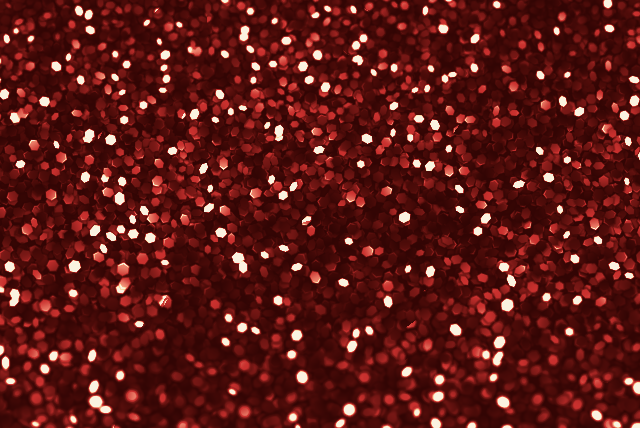
Reproduce this texture procedurally as a Shadertoy shader.

```glsl
vec3 hash3(vec3 p) {
    p = fract(p * vec3(0.1031, 0.1030, 0.0973));
    p += dot(p, p.yxz + 33.33);
    return fract((p.xxy + p.yxx) * p.zyx);
}

mat2 rotate(float a) {
    return mat2(cos(a), sin(a), -sin(a), cos(a));
}

// Hexagon radius that rounds off as the flake leaves focus
float flakeRadius(vec2 d, float defocus) {
    vec2 a = abs(d);
    float hexagon = max(a.x * 0.866 + a.y * 0.5, a.y);
    return mix(hexagon, length(d), 0.8 * defocus);
}

// Light level to colour, from deep red through peach to cream
vec3 glitterColor(float light) {
    vec3 c = mix(vec3(0.19, 0.018, 0.014), vec3(0.30, 0.045, 0.035), smoothstep(0.0, 0.25, light));
    c = mix(c, vec3(0.46, 0.09, 0.08), smoothstep(0.22, 0.42, light));
    c = mix(c, vec3(0.79, 0.19, 0.18), smoothstep(0.40, 0.66, light));
    c = mix(c, vec3(0.93, 0.52, 0.43), smoothstep(0.66, 0.81, light));
    c = mix(c, vec3(0.98, 0.87, 0.64), smoothstep(0.80, 0.92, light));
    return mix(c, vec3(0.98, 0.95, 0.88), smoothstep(0.91, 1.0, light));
}

void mainImage(out vec4 fragColor, in vec2 fragCoord) {
    vec2 p = fragCoord / iResolution.y;
    float x = p.x - 0.5 * iResolution.x / iResolution.y;

    // Receding plane: cells shrink towards the top
    float cellSize = 0.037 - 0.010 * p.y;
    vec2 plane = vec2(x / cellSize, -log(cellSize) / 0.010);
    float shear = 0.010 * x / cellSize;

    // Sharp band across the middle, broad light and dark patches
    float defocus = max(smoothstep(0.48, 0.0, p.y), 0.75 * smoothstep(0.62, 1.0, p.y));
    float edge = max(0.07 + 0.14 * defocus, 0.7 / (iResolution.y * cellSize));
    float patches = 0.5 * sin(p.x * 5.1 + 2.0 * sin(p.y * 4.3 + 1.0))
                  + 0.5 * sin(p.y * 9.0 - p.x * 6.7 + 1.5 * sin(p.x * 8.0));

    float light = 0.06;
    float glow = 0.0;

    // Four layers of dim flakes, then one of sparkles
    for (int layer = 0; layer < 5; layer++) {
        bool sparkles = layer == 4;
        vec2 q = plane + float(layer) * vec2(17.37, 9.71);
        vec2 cell = floor(q);
        for (int j = -1; j <= 1; j++)
        for (int i = -1; i <= 1; i++) {
            vec2 id = cell + vec2(i, j);
            vec3 place = hash3(vec3(id, float(layer) * 7.0 + 3.0));
            vec3 look = hash3(vec3(id + 71.0, float(layer) * 5.0 + 11.0));

            // Place, turn and tilt the flake
            vec2 d = q - id - 0.05 - 0.9 * place.xy;
            d.x -= shear * d.y;
            float distanceToCentre = length(d);
            d = rotate(6.2832 * place.z) * d;
            d.y /= mix(0.6, 1.0, look.y);
            float r = flakeRadius(d, defocus);
            float size = 0.40;
            float level = (0.09 + 0.50 * look.x * look.x) * (1.0 + 0.25 * patches);
            float presence = 1.0;

            if (sparkles) {
                float whiteShare = 0.13 + 0.05 * patches;
                bool white = look.x < whiteShare;
                size = mix(0.27, 0.43, look.z);
                level = white ? 1.0 + 0.25 * look.z : mix(0.52, 0.76, look.z);
                presence = look.x < whiteShare + 0.17 ? 1.0 : 0.0;
                if (white) glow += exp(-5.0 * distanceToCentre * distanceToCentre);
            }

            // Soft shadow, sloped face and a glinting rim on one side
            float shadow = 1.0 - smoothstep(size, size + 0.16 + edge, r);
            float mask = 1.0 - smoothstep(size - edge, size + edge, r);
            float rim = smoothstep(size - 0.14, size - 0.03, r) * smoothstep(0.1, 0.35, d.x);
            level += 0.15 * d.x + 0.40 * rim * look.z * look.z * (1.0 - defocus);
            light *= 1.0 - 0.32 * shadow * presence;
            light = mix(light, level, mask * presence);
        }
    }

    light += 0.09 * min(glow, 1.5);
    fragColor = vec4(glitterColor(light), 1.0);
}
```
